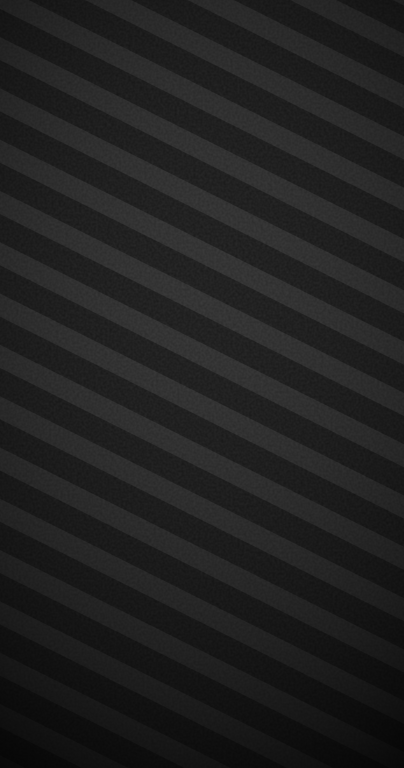
Write a WebGL 1 fragment shader that draws this pattern.

```glsl
precision highp float;
// Dark diagonal stripes with fine grain under a soft, off-centre light.
// Stripes are a repeated band distance along a sheared axis; the grain is
// gradient noise, and the light is a quadratic falloff from one point.

uniform vec2 u_resolution;

// Lengths are fractions of the canvas height.
#define STRIPE_PERIOD 0.0668
#define STRIPE_OFFSET 0.0482
#define STRIPE_SLOPE 0.5
#define STRIPE_FILL 0.45
#define LIGHT_GRAY 0.207
#define DARK_GRAY 0.134
#define GLOW_FROM_TOP 0.37
#define GLOW_STRETCH 1.35
#define GLOW_FALLOFF 1.6
#define GRAIN_SCALE 330.0
#define GRAIN_AMOUNT 0.04

vec2 randomGradient(vec2 cell) {
  vec3 p = fract(cell.xyx * vec3(0.1031, 0.1030, 0.0973));
  p += dot(p, p.yzx + 33.33);
  float angle = 6.2832 * fract((p.x + p.y) * p.z);
  return vec2(cos(angle), sin(angle));
}

float gradientNoise(vec2 p) {
  vec2 cell = floor(p);
  vec2 f = fract(p);
  vec2 blend = f * f * f * (f * (f * 6.0 - 15.0) + 10.0);
  vec2 e = vec2(1.0, 0.0);
  float a = dot(randomGradient(cell), f);
  float b = dot(randomGradient(cell + e.xy), f - e.xy);
  float c = dot(randomGradient(cell + e.yx), f - e.yx);
  float d = dot(randomGradient(cell + e.xx), f - e.xx);
  return mix(mix(a, b, blend.x), mix(c, d, blend.x), blend.y);
}

// Coverage of the light stripes, 0 to 1, with an edge one pixel wide.
float stripeMask(vec2 p, float pixel) {
  float phase = (p.y - STRIPE_SLOPE * p.x - STRIPE_OFFSET) / STRIPE_PERIOD;
  float fromCentre = abs(fract(phase - 0.5 * STRIPE_FILL + 0.5) - 0.5);
  float edge = 0.8 * pixel / STRIPE_PERIOD;
  float dist = fromCentre - 0.5 * STRIPE_FILL;
  return 1.0 - smoothstep(-edge, edge, dist);
}

// Two scales of grain, the second rotated to hide the lattice.
float grain(vec2 p) {
  vec2 turned = vec2(0.8 * p.x - 0.6 * p.y, 0.6 * p.x + 0.8 * p.y);
  return 0.7 * gradientNoise(p * GRAIN_SCALE)
       + 0.5 * gradientNoise(turned * GRAIN_SCALE * 0.73 + 19.7);
}

float glow(vec2 p, float aspect) {
  vec2 offset = p - vec2(0.5 * aspect, GLOW_FROM_TOP);
  offset.x *= GLOW_STRETCH;
  return max(1.0 - GLOW_FALLOFF * dot(offset, offset), 0.0);
}

void main() {
  // Height-based units, measured down from the top edge.
  vec2 p = gl_FragCoord.xy / u_resolution.y;
  p.y = 1.0 - p.y;
  float aspect = u_resolution.x / u_resolution.y;

  float shade = mix(DARK_GRAY, LIGHT_GRAY, stripeMask(p, 1.0 / u_resolution.y));
  shade = (shade + GRAIN_AMOUNT * grain(p)) * glow(p, aspect);

  gl_FragColor = vec4(vec3(shade), 1.0);
}
```
